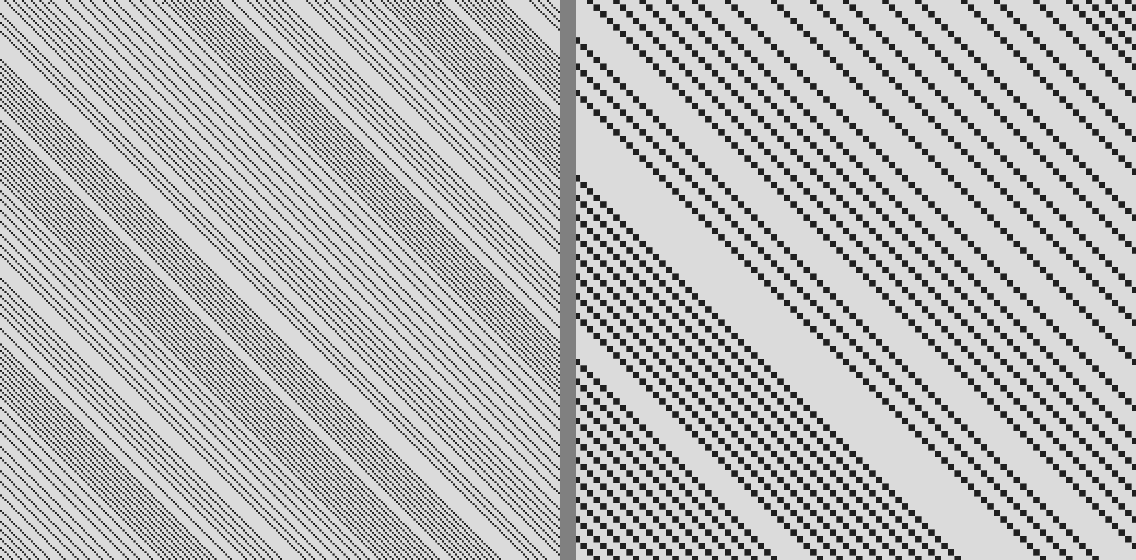
Left, the full canvas; right, a detail of the centre.
This pattern is drawn by a Shadertoy shader. Its source:

```glsl
// Dotted diagonal lines on a 256-cell grid: one uneven row of dots, shifted right by a cell on each row down.

// Irregular wave that varies the spacing, from -2 to 2
float wobble(float c) {
    return sin(c * 1.7) + sin(c * 4.1 + 1.0);
}

// Cells from the line at column c to the next one: dense bands, open bands and wide gaps
float pitchAfter(float c) {
    float jitter = round(0.7 * wobble(c));
    if (c < 17.0)  return 4.0;
    if (c < 72.0)  return 6.0 + jitter;
    if (c < 97.0)  return 3.0;
    if (c < 110.0) return 7.0;
    if (c < 127.0) return 4.0;
    if (c < 138.0) return 11.0;
    if (c < 170.0) return 5.0 + jitter;
    if (c < 228.0) return wobble(c) > 1.1 ? 7.0 : 3.0;
    if (c < 240.0) return 13.0;
    return c < 248.0 ? 4.0 : 10.0;
}

// 1 where the cell holds a dot
float dotInCell(vec2 cell) {
    float rowFromTop = 255.0 - cell.y;
    float column = mod(cell.x - rowFromTop, 256.0);
    float hit = 0.0;
    float c = 2.0;
    for (int i = 0; i < 80 && c < 256.0; i++) {
        if (abs(column - c) < 0.5) hit = 1.0;
        // Short-lived stray dots beside a few lines near the top
        bool stray = rowFromTop == 1.0 && wobble(c) > 1.2;
        if (stray && abs(column - c + 2.0) < 0.5) hit = 1.0;
        c += pitchAfter(c);
    }
    return hit;
}

void mainImage(out vec4 fragColor, in vec2 fragCoord) {
    vec2 grid = fragCoord / iResolution.y * 256.0;
    float pixel = 256.0 / iResolution.y;

    // Square dot filling its cell, with smoothed edges
    vec2 inset = 0.5 - abs(fract(grid) - 0.5);
    vec2 cover = clamp(inset / pixel + 0.5, 0.0, 1.0);
    float ink = dotInCell(floor(grid)) * cover.x * cover.y;

    fragColor = vec4(mix(vec3(0.86), vec3(0.12), ink), 1.0);
}
```
